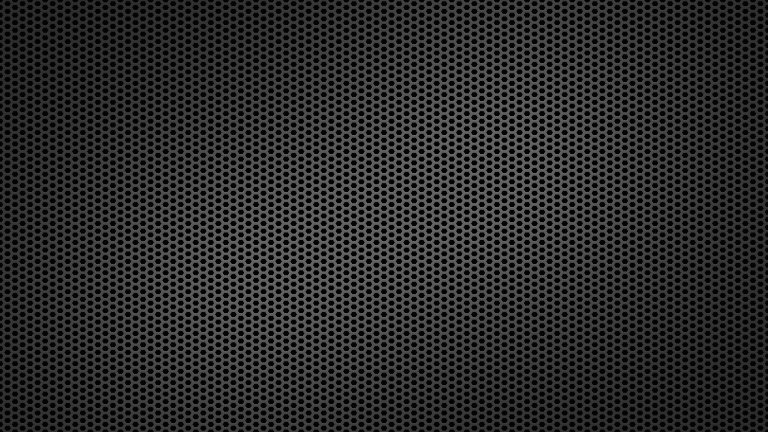
This pattern is drawn by a Shadertoy shader. Its source:

```glsl
// Dark perforated metal sheet: staggered hexagonal holes under a soft diagonal sheen.
#define ROWS 57.0          // holes down one column
#define COLUMNS 102.0      // staggered columns across
#define HOLE_SIZE 0.32     // centre to flat side, in row pitches
#define RIM_WIDTH 0.07
#define RIM_SHADE 0.12
#define HOLE_COLOR vec3(0.012)
#define METAL_DARK 0.155
#define METAL_LIGHT 0.385

const float HALF_ROOT3 = 0.8660254;

// Distance from the centre of a flat-topped hexagon, measured to its sides
float hexDistance(vec2 p) {
    p = abs(p);
    return max(p.y, HALF_ROOT3 * p.x + 0.5 * p.y);
}

// Offset from the nearest centre on the staggered grid
vec2 nearestHole(vec2 p) {
    vec2 period = vec2(2.0 * HALF_ROOT3, 1.0);
    vec2 a = mod(p, period) - 0.5 * period;
    vec2 b = mod(p + 0.5 * period, period) - 0.5 * period;
    return dot(a, a) < dot(b, b) ? a : b;
}

// Soft elliptical pool of light
float glow(vec2 p, vec2 center, vec2 radius) {
    vec2 q = (p - center) / radius;
    return exp(-dot(q, q));
}

// Two overlapping pools make a diagonal sheen that fades to the corners
float sheen(vec2 uv) {
    float light = 0.80 * glow(uv, vec2(0.66, 0.64), vec2(0.25, 0.42));
    light += 0.75 * glow(uv, vec2(0.31, 0.36), vec2(0.25, 0.38));
    light += 0.18 * glow(uv, vec2(0.5), vec2(0.55, 0.6));
    return clamp(light, 0.0, 1.0);
}

void mainImage(out vec4 fragColor, in vec2 fragCoord) {
    vec2 uv = fragCoord / iResolution.xy;
    vec2 cell = nearestHole(uv * vec2(COLUMNS * HALF_ROOT3, ROWS));
    float d = hexDistance(cell) - HOLE_SIZE;
    float pixel = ROWS / iResolution.y;

    // Sheet metal with a faint lit lower rim and shaded upper rim
    float metal = mix(METAL_DARK, METAL_LIGHT, sheen(uv));
    float rim = 1.0 - smoothstep(0.0, RIM_WIDTH + pixel, d);
    metal *= 1.0 - RIM_SHADE * rim * sign(cell.y) * smoothstep(0.0, 0.3, abs(cell.y));

    // Punched holes
    float solid = smoothstep(-0.5 * pixel, 0.5 * pixel, d);
    vec3 color = mix(HOLE_COLOR, vec3(metal), solid);
    fragColor = vec4(color, 1.0);
}
```
